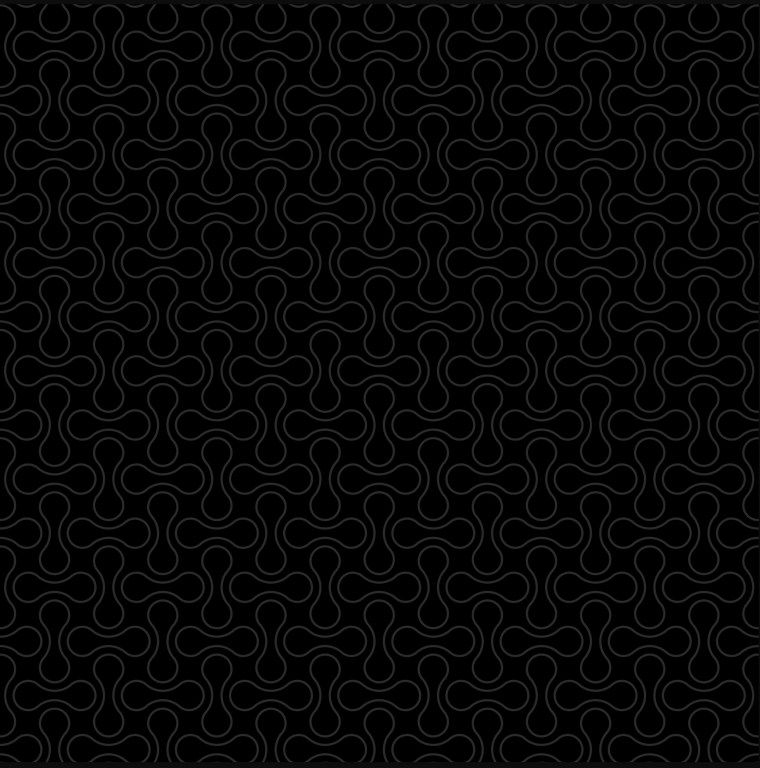
Give the GLSL for this pattern, as a Shadertoy shader.

```glsl
// Interlocking dumbbell outlines on black, turned by a quarter in a checkerboard.
// Each outline is the signed distance to two round lobes joined by concave arcs;
// the nearest outline of the surrounding cells is stroked in dark grey.

// Canvas lengths, in units of the canvas height
const float PITCH      = 0.07045;              // spacing of shape centres
const vec2  ORIGIN     = vec2(0.0006, 0.9398); // centre of the top left shape
const float LINE_WIDTH = 0.0029;
const float SOFTNESS   = 0.0019;               // least width of the line's soft edge
const float TOP_BAND   = 0.0055;
const float BOTTOM_BAND = 0.0075;
const float RIGHT_BAND = 0.0018;

// Shape lengths, in units of the pitch
const float LOBE_OFFSET = 0.486;
const float LOBE_RADIUS = 0.270;
const float NECK_HALF   = 0.087;

const vec3 GROUND_COLOR = vec3(0.0);
const vec3 LINE_COLOR   = vec3(0.168);
const vec3 BAND_COLOR   = vec3(0.05);

// Signed distance to a horizontal dumbbell centred on the origin
float dumbbell(vec2 p) {
    // Radius of the neck arc that meets both lobes tangentially
    float arcRadius = (LOBE_OFFSET * LOBE_OFFSET + NECK_HALF * NECK_HALF
                     - LOBE_RADIUS * LOBE_RADIUS) / (2.0 * (LOBE_RADIUS - NECK_HALF));
    float arcHeight = arcRadius + NECK_HALF;
    vec2 q = abs(p);
    // The line between the two arc centres separates neck from lobe
    bool inNeck = q.x / LOBE_OFFSET + q.y / arcHeight < 1.0;
    return inNeck ? arcRadius - length(q - vec2(0.0, arcHeight))
                  : length(q - vec2(LOBE_OFFSET, 0.0)) - LOBE_RADIUS;
}

// Distance to the nearest outline, in units of the pitch
float outlineDistance(vec2 p) {
    vec2 home = floor(p + 0.5);
    float nearest = 1e3;
    for (int y = -1; y <= 1; y++) {
        for (int x = -1; x <= 1; x++) {
            vec2 cell = home + vec2(x, y);
            vec2 local = p - cell;
            bool upright = mod(cell.x + cell.y, 2.0) < 0.5;
            nearest = min(nearest, abs(dumbbell(upright ? local.yx : local)));
        }
    }
    return nearest;
}

void mainImage(out vec4 fragColor, in vec2 fragCoord) {
    float pixel = 1.0 / iResolution.y;
    vec2 uv = fragCoord * pixel;
    float rightEdge = iResolution.x * pixel;

    // Stroked outlines
    float d = outlineDistance((uv - ORIGIN) / PITCH) * PITCH - 0.5 * LINE_WIDTH;
    float soft = 0.5 * max(SOFTNESS, pixel);
    float stroke = 1.0 - smoothstep(-soft, soft, d);
    vec3 color = mix(GROUND_COLOR, LINE_COLOR, stroke);

    // Plain bands along the top, bottom and right edges
    float inset = min(min(uv.y - BOTTOM_BAND, 1.0 - TOP_BAND - uv.y),
                      rightEdge - RIGHT_BAND - uv.x);
    float band = 1.0 - smoothstep(-0.5 * pixel, 0.5 * pixel, inset);
    color = mix(color, BAND_COLOR, band);

    fragColor = vec4(color, 1.0);
}
```
